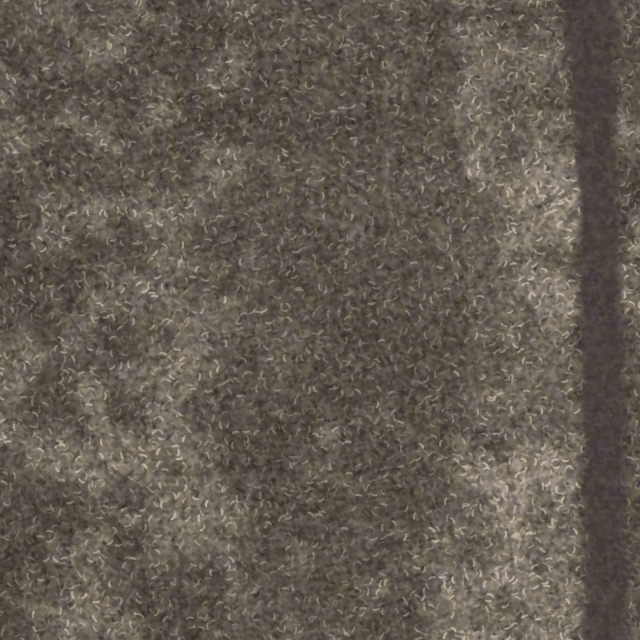
A three.js fragment shader for this texture:

```glsl
varying vec2 vUv;

#define SOIL_DARK vec3(0.28, 0.25, 0.22)
#define SOIL_LIGHT vec3(0.67, 0.63, 0.57)
#define BASE_TONE 0.15
#define GRAIN_SCALE 185.0
#define GRAIN_CONTRAST 0.66
#define FLECK_SCALE 88.0
#define FLECK_STRENGTH 0.62
#define PATCH_STRENGTH 0.30
#define BAND_STRENGTH 0.24
#define GROOVE_TONE 0.03
#define TINT_AMOUNT 0.035

float hash(vec2 p) {
  return fract(sin(dot(p, vec2(127.1, 311.7))) * 43758.5453);
}

float noise(vec2 p) {
  vec2 cell = floor(p);
  vec2 f = fract(p);
  f = f * f * (3.0 - 2.0 * f);
  float low = mix(hash(cell), hash(cell + vec2(1.0, 0.0)), f.x);
  float high = mix(hash(cell + vec2(0.0, 1.0)), hash(cell + 1.0), f.x);
  return mix(low, high, f.y);
}

vec2 rotate(vec2 p, float angle) {
  float c = cos(angle);
  float s = sin(angle);
  return vec2(c * p.x - s * p.y, s * p.x + c * p.y);
}

// Short soft slivers, one per cell, each with its own direction and strength
float flecks(vec2 p, float seed) {
  vec2 cell = floor(p);
  float brightest = 0.0;
  for (int j = -1; j <= 1; j++) {
    for (int i = -1; i <= 1; i++) {
      vec2 id = cell + vec2(float(i), float(j));
      vec2 center = id + vec2(hash(id + seed), hash(id + seed + 17.3));
      vec2 q = rotate(p - center, 6.2832 * hash(id + seed + 41.7));
      q.y += 0.5 * q.x * q.x;
      q.x -= clamp(q.x, -0.36, 0.36);
      float strength = hash(id + seed + 73.9);
      float sliver = 1.0 - smoothstep(0.04, 0.26, length(q));
      brightest = max(brightest, sliver * strength * strength);
    }
  }
  return brightest;
}

// Fine grain in two sizes, centred on zero
float grain(vec2 p) {
  float fine = noise(rotate(p, 0.6) * GRAIN_SCALE);
  float coarse = noise(rotate(p, 1.9) * GRAIN_SCALE * 0.55 + 31.0);
  return 0.6 * fine + 0.4 * coarse - 0.5;
}

// Pale clumps, denser to the left and toward the bottom
float clumps(vec2 p) {
  float shape = 0.5 * noise(rotate(p, 0.5) * 17.0 + 5.0)
              + 0.3 * noise(rotate(p, 1.1) * 6.0 + 9.0)
              + 0.2 * noise(p * 38.0);
  float sides = max(1.0 - smoothstep(0.25, 0.5, p.x), smoothstep(0.6, 0.75, p.x));
  float density = max(sides, 0.8 * (1.0 - smoothstep(0.1, 0.6, p.y)));
  return smoothstep(0.48, 0.76, shape) * mix(0.3, 1.0, density);
}

void main() {
  vec2 p = vUv;
  float wobble = 0.008 * (noise(vec2(p.y * 26.0, 3.0)) - 0.5);

  // Groove with soft, slightly slanted edges
  float leftEdge = 0.918 - 0.012 * p.y - 0.026 * pow(p.y, 4.0) + wobble;
  float rightEdge = 0.984 - 0.021 * p.y - wobble;
  float groove = smoothstep(leftEdge - 0.007, leftEdge + 0.008, p.x)
               * (1.0 - smoothstep(rightEdge - 0.016, rightEdge + 0.01, p.x));

  // Worn pale band beside the groove
  float bandStart = mix(0.68, 0.72, p.y);
  float band = smoothstep(bandStart - 0.05, bandStart + 0.10, p.x)
             * (1.0 - smoothstep(leftEdge - 0.03, leftEdge, p.x))
             * mix(1.0, 0.35, smoothstep(0.1, 0.95, p.y))
             * (0.5 + noise(p * 13.0 + 21.0));

  // Broken pale lines: the groove rim and a thin upper scratch
  float rim = exp(-pow((p.x - leftEdge + 0.014) / 0.009, 2.0));
  float scratch = exp(-pow((p.x - 0.606 - 0.4 * wobble) / 0.0045, 2.0))
                * smoothstep(0.48, 0.75, p.y);
  float broken = smoothstep(0.3, 0.8, noise(p * vec2(60.0, 45.0) + 7.0));
  float lines = (0.18 * rim + 0.22 * scratch) * broken;

  float pale = PATCH_STRENGTH * clumps(p) + BAND_STRENGTH * band + lines;
  float drift = 0.12 * (noise(p * 7.0 + 13.0) - 0.5);
  float liveliness = 0.85 + 1.1 * pale;
  float bright = flecks(p * FLECK_SCALE, 0.0);
  float dark = flecks(rotate(p, 0.8) * FLECK_SCALE, 11.0);
  float speckle = GRAIN_CONTRAST * grain(p)
                + FLECK_STRENGTH * bright - 0.22 * dark;

  float tone = BASE_TONE + pale + drift + liveliness * speckle;
  float grooveTone = GROOVE_TONE + 0.28 * grain(p) + 0.1 * bright;
  tone = mix(tone, grooveTone, groove);

  // Ochre and violet drift, cooler inside the groove
  float tint = noise(p * 75.0 + 51.0) - 0.5 - 0.35 * groove;
  vec3 color = mix(SOIL_DARK, SOIL_LIGHT, clamp(tone, -0.3, 1.15));
  color += TINT_AMOUNT * tint * vec3(0.2, 0.3, -1.0);
  gl_FragColor = vec4(color, 1.0);
}
```
